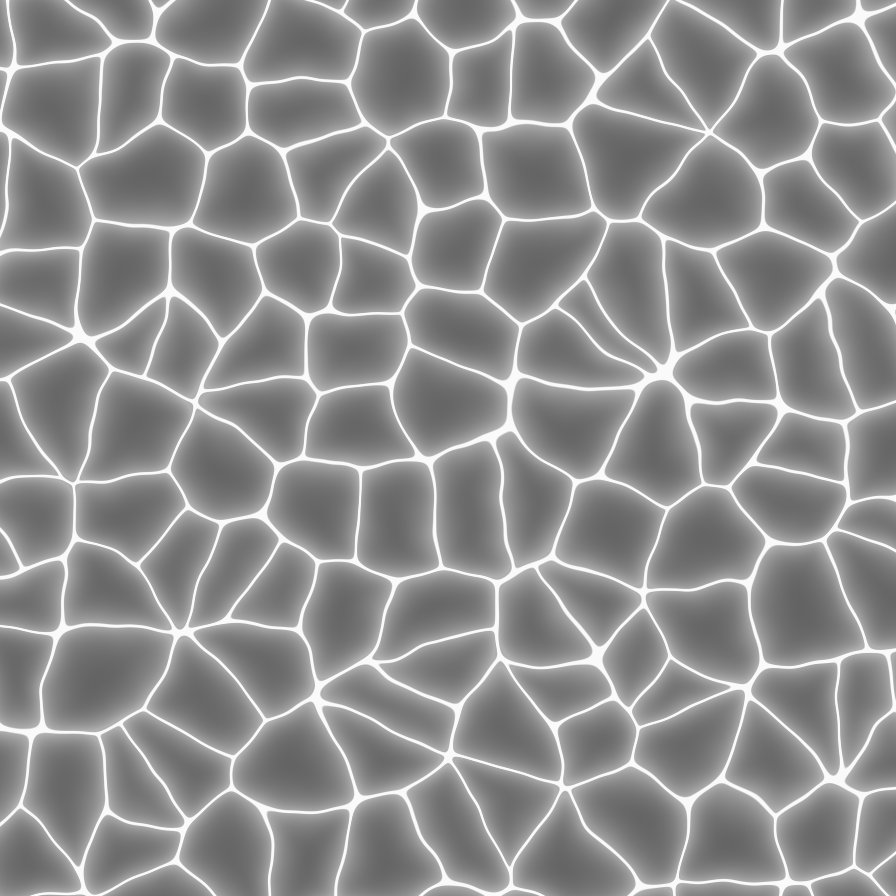
Write a Shadertoy shader that draws this pattern.

```glsl
// Grey cellular membrane: irregular cells with thin, wavy white walls.
// A jittered Voronoi diagram is bent by gradient noise; soft minima of the
// wall distances give webbed junctions and a glow that fades into each cell.

const float CELLS = 10.7;            // cells across the canvas
const float WALL_HALF_WIDTH = 0.017; // in cell units, as are the lengths below
const float WALL_SOFTNESS = 0.007;
const float WEB_MIN = 0.012;         // rounding of the junctions
const float WEB_MAX = 0.044;
const float GLOW_BLEND = 0.065;      // rounding of the shading
const float GLOW_FALLOFF = 0.18;
const float BEND_AMOUNT = 0.17;
const float BEND_SCALE = 0.9;
const float RIPPLE_AMOUNT = 0.065;
const float RIPPLE_SCALE = 2.2;

const vec3 DEEP_GREY = vec3(0.37);
const vec3 RIM_GREY = vec3(0.685);
const vec3 WALL_WHITE = vec3(0.98);

vec2 hash2(vec2 p) {
    vec3 q = fract(p.xyx * vec3(0.1031, 0.1030, 0.0973));
    q += dot(q, q.yzx + 33.33);
    return fract((q.xx + q.yz) * q.zy);
}

float cornerSlope(vec2 corner, vec2 offset) {
    float angle = 6.28318 * hash2(corner + 71.0).x;
    return dot(vec2(cos(angle), sin(angle)), offset);
}

float gradientNoise(vec2 p) {
    vec2 i = floor(p), f = p - i;
    vec2 u = f * f * f * (f * (f * 6.0 - 15.0) + 10.0);
    vec2 e = vec2(1.0, 0.0);
    float low = mix(cornerSlope(i, f), cornerSlope(i + e, f - e), u.x);
    float high = mix(cornerSlope(i + e.yx, f - e.yx), cornerSlope(i + 1.0, f - 1.0), u.x);
    return mix(low, high, u.y);
}

vec2 noise2(vec2 p) {
    return vec2(gradientNoise(p), gradientNoise(p + vec2(37.4, 91.7)));
}

// Soft minima of the distances to the walls: x for the walls, y for the glow
vec2 wallDistances(vec2 p, float web) {
    vec2 base = floor(p), nearestCell = base, toNearest = vec2(8.0);
    for (int y = -1; y <= 1; y++)
    for (int x = -1; x <= 1; x++) {
        vec2 cell = base + vec2(x, y);
        vec2 toSeed = cell + hash2(cell) - p;
        if (dot(toSeed, toSeed) < dot(toNearest, toNearest)) {
            toNearest = toSeed;
            nearestCell = cell;
        }
    }

    // Each neighbour adds one wall, halfway between the two seeds
    vec2 blend = vec2(web, GLOW_BLEND), sum = vec2(0.0);
    for (int y = -2; y <= 2; y++)
    for (int x = -2; x <= 2; x++) {
        if (x == 0 && y == 0) continue;
        vec2 cell = nearestCell + vec2(x, y);
        vec2 toSeed = cell + hash2(cell) - p;
        vec2 across = toSeed - toNearest;
        float d = dot(0.5 * (toSeed + toNearest), across) / max(length(across), 0.001);
        sum += exp(-max(d, 0.0) / blend);
    }
    return -blend * log(max(sum, vec2(1e-30)));
}

void mainImage(out vec4 fragColor, in vec2 fragCoord) {
    float pixel = CELLS / iResolution.y;
    vec2 p = fragCoord * pixel + 20.0;

    // Bend the straight walls
    vec2 bent = p + BEND_AMOUNT * noise2(p * BEND_SCALE)
                  + RIPPLE_AMOUNT * noise2(p * RIPPLE_SCALE + 13.0);

    // Webbing differs from place to place
    float web = mix(WEB_MIN, WEB_MAX, smoothstep(-0.4, 0.4, gradientNoise(p * 0.8 + 5.0)));
    vec2 d = wallDistances(bent, web);

    // Glow inside the cells, then the walls on top
    vec3 color = mix(DEEP_GREY, RIM_GREY, exp(-max(d.y, 0.0) / GLOW_FALLOFF));
    float edge = max(WALL_SOFTNESS, 0.7 * pixel);
    float wall = 1.0 - smoothstep(WALL_HALF_WIDTH - edge, WALL_HALF_WIDTH + edge, d.x);
    fragColor = vec4(mix(color, WALL_WHITE, wall), 1.0);
}
```
